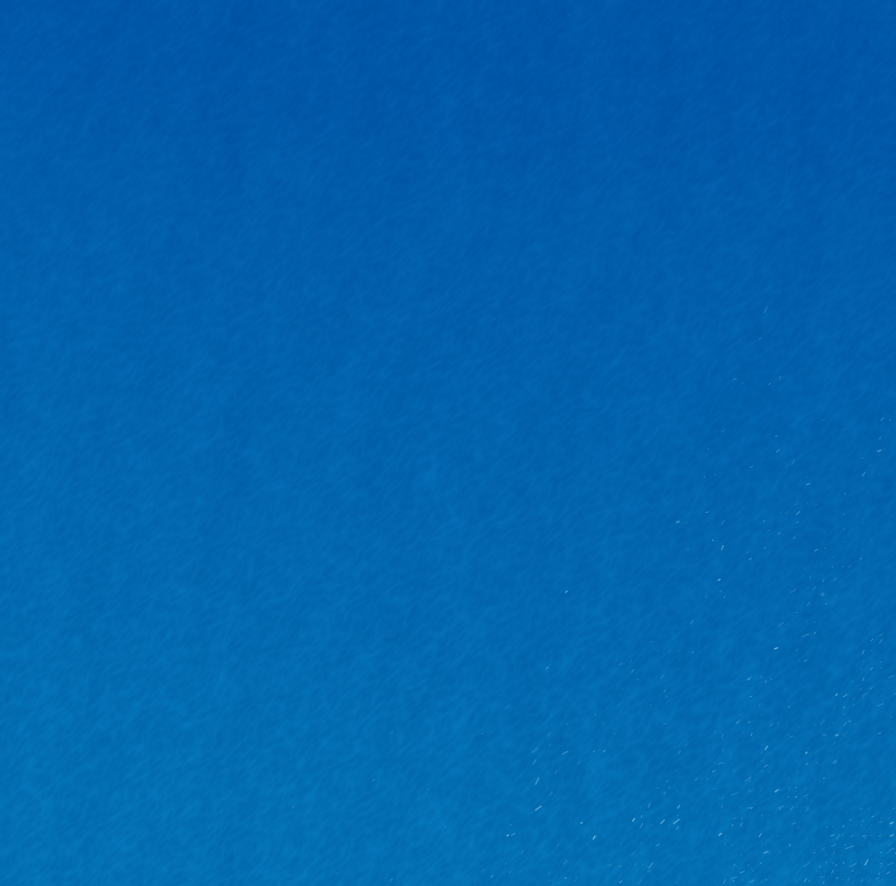
A WebGL 1 fragment shader for this texture:

```glsl
precision highp float;
// Open sea from above: a blue gradient with steep, faint swell bands and fine
// slanted ripples. Swell is layered sines, ripples are stretched cellular noise,
// and sparse sun glints gather in steep trails towards the lower right.

#define DEEP_BLUE vec3(0.003, 0.340, 0.655)
#define LIGHT_BLUE vec3(0.012, 0.438, 0.703)
#define GLINT_COLOR vec3(0.45, 0.71, 0.86)
#define RIPPLE_ANGLE 0.65
#define SWELL_ANGLE 1.36
#define TRAIL_ANGLE 1.08
#define RIPPLE_SCALE vec2(50.0, 125.0)
#define RIPPLE_CONTRAST 0.076
#define SWELL_CONTRAST 0.0075
#define GLINT_CELLS 62.0
#define GLINT_AMOUNT 0.85

uniform vec2 u_resolution;

vec2 hash2(vec2 cell) {
  vec2 k = vec2(dot(cell, vec2(127.1, 311.7)), dot(cell, vec2(269.5, 183.3)));
  return fract(sin(k) * 43758.545);
}

// Coordinates with x running along the given direction.
vec2 along(vec2 p, float angle) {
  float c = cos(angle), s = sin(angle);
  return vec2(c * p.x + s * p.y, c * p.y - s * p.x);
}

// Distance to the nearest scattered point, centred near zero.
float cellular(vec2 p) {
  vec2 cell = floor(p), f = fract(p);
  float nearest = 4.0;
  for (int j = -1; j <= 1; j++) {
    for (int i = -1; i <= 1; i++) {
      vec2 offset = vec2(float(i), float(j));
      vec2 d = offset + hash2(cell + offset) - f;
      nearest = min(nearest, dot(d, d));
    }
  }
  return sqrt(nearest) - 0.45;
}

// Warped sine bands broken up by long cells, roughly -1 to 1.
float swell(vec2 p) {
  vec2 q = along(p, SWELL_ANGLE);
  q.y += 0.012 * sin(q.x * 13.0 + q.y * 9.0) + 0.006 * sin(q.x * 31.0 - q.y * 23.0);
  float bands = 0.0, weight = 0.4, freq = 38.0;
  for (int i = 0; i < 4; i++) {
    float phase = 2.1 * float(i) + 1.5 * sin(q.x * freq * 0.23 + float(i));
    bands += weight * sin(q.y * freq + phase);
    freq *= 1.73;
    weight *= 0.75;
  }
  return bands - 1.5 * cellular(q * vec2(14.0, 34.0) + 5.0);
}

// Elongated ripples in three sizes, bent slightly by layered sines.
float ripples(vec2 p) {
  vec2 q = along(p, RIPPLE_ANGLE);
  q.y += 0.003 * sin(q.x * 57.0 + 3.0 * sin(q.y * 41.0));
  float fine = cellular(q * RIPPLE_SCALE);
  float finer = cellular(along(q, 0.25) * RIPPLE_SCALE * 1.7 + 17.0);
  float broad = cellular(along(q, 0.25) * RIPPLE_SCALE * vec2(0.5, 0.33) + 41.0);
  return 0.42 * fine + 0.45 * finer + 0.25 * broad;
}

// One short soft stroke per chosen cell; the chance follows the trails.
float glints(vec2 p, float cells) {
  vec2 grid = p * cells;
  vec2 cell = floor(grid);
  vec2 center = (cell + 0.5) / cells;
  vec2 trail = along(center, TRAIL_ANGLE);
  float streak = cellular(trail * vec2(5.0, 21.0) + 7.0);
  float chance = smoothstep(0.25, 1.05, center.x - 0.9 * center.y);
  chance *= GLINT_AMOUNT * (1.0 - smoothstep(-0.3, 0.2, streak));
  vec2 seed = cell + floor(cells);
  vec2 pick = hash2(seed + 91.3), shape = hash2(seed + 53.7);
  vec2 d = along(fract(grid) - 0.3 - 0.4 * hash2(seed + 29.1),
                 RIPPLE_ANGLE + 0.9 * (shape.x - 0.4));
  float halfLength = mix(0.04, 0.24, shape.y * shape.y);
  d.x = max(abs(d.x) - halfLength, 0.0);
  float soft = max(0.1, 1.1 * cells / u_resolution.y);
  float stroke = 1.0 - smoothstep(0.0, soft, length(d));
  float chosen = 1.0 - step(chance, pick.x);
  return stroke * chosen * mix(0.2, 0.9, pick.y * pick.y * pick.y);
}

void main() {
  vec2 p = gl_FragCoord.xy / u_resolution.y;
  vec2 uv = gl_FragCoord.xy / u_resolution;

  // Lighter towards the bottom, deepest along the upper right side.
  float light = 1.03 - uv.y - 0.22 * uv.x * uv.y + 0.26 * uv.y * (1.0 - uv.y);
  light += 0.03 * sin(uv.x * 5.0 + uv.y * 4.0);
  vec3 color = mix(DEEP_BLUE, LIGHT_BLUE, clamp(light, 0.0, 1.0));

  // Surface relief grows clearer towards the viewer.
  float relief = RIPPLE_CONTRAST * ripples(p) * mix(1.1, 0.65, uv.y);
  relief += SWELL_CONTRAST * swell(p) * mix(1.1, 0.8, uv.y);
  color += relief * vec3(0.25, 1.0, 0.95);

  // Larger sparks over a layer of small ones.
  float sparkle = max(glints(p, GLINT_CELLS), 0.7 * glints(p, GLINT_CELLS * 1.55));
  color = mix(color, GLINT_COLOR, sparkle);
  gl_FragColor = vec4(clamp(color, 0.0, 1.0), 1.0);
}
```
